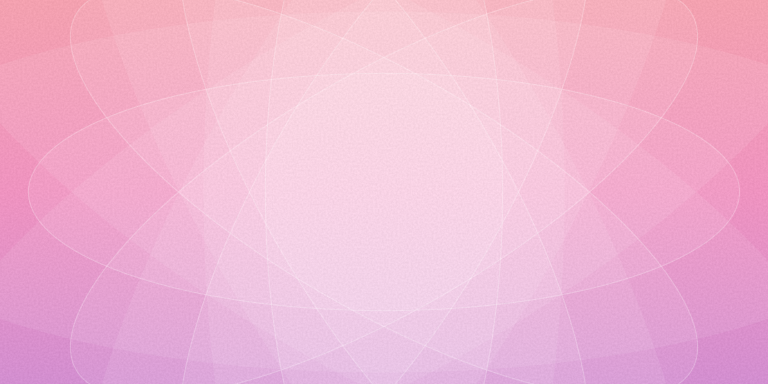
This background is drawn by a WebGL 2 fragment shader. Its source:

```glsl
#version 300 es
precision highp float;

uniform vec2 u_resolution;
out vec4 fragColor;

const float PI = 3.14159265;
const int PETALS = 6;
const vec2 INNER_RADII = vec2(0.926, 0.309);
const vec2 OUTER_RADII = vec2(1.406, 0.470);
const vec3 LILAC = vec3(0.81, 0.52, 0.80);
const vec3 PINK = vec3(0.93, 0.54, 0.73);
const vec3 CORAL = vec3(0.95, 0.60, 0.66);

vec2 rotate(vec2 p, float angle) {
    float c = cos(angle), s = sin(angle);
    return vec2(c * p.x + s * p.y, c * p.y - s * p.x);
}

// Approximate signed distance, accurate near the rim
float ellipseDistance(vec2 p, vec2 radii) {
    float k = length(p / radii);
    float slope = length(p / (radii * radii));
    return k * (k - 1.0) / max(slope, 1e-4);
}

float coverage(float distance, float pixel) {
    return clamp(0.5 - distance / pixel, 0.0, 1.0);
}

vec2 hashGradient(vec2 cell) {
    vec3 q = fract(cell.xyx * vec3(0.1031, 0.1030, 0.0973));
    q += dot(q, q.yzx + 33.33);
    float angle = 2.0 * PI * fract((q.x + q.y) * q.z);
    return vec2(cos(angle), sin(angle));
}

float gradientNoise(vec2 p) {
    vec2 i = floor(p), f = fract(p);
    vec2 u = f * f * f * (f * (f * 6.0 - 15.0) + 10.0);
    vec2 e = vec2(0.0, 1.0);
    float a = dot(hashGradient(i), f);
    float b = dot(hashGradient(i + e.yx), f - e.yx);
    float c = dot(hashGradient(i + e.xy), f - e.xy);
    float d = dot(hashGradient(i + e.yy), f - e.yy);
    return mix(mix(a, b, u.x), mix(c, d, u.x), u.y);
}

vec3 backdrop(float height) {
    vec3 lower = mix(LILAC, PINK, clamp(height * 2.0, 0.0, 1.0));
    return mix(lower, CORAL, clamp(height * 2.0 - 1.0, 0.0, 1.0));
}

// Translucent white ellipses, evenly turned about the centre
vec3 addRosette(vec3 color, vec2 p, vec2 radii, float fill, float rim, float pixel) {
    const float halfWidth = 0.0014;
    for (int i = 0; i < PETALS; i++) {
        float d = ellipseDistance(rotate(p, float(i) * PI / float(PETALS)), radii);
        color = mix(color, vec3(1.0), fill * coverage(d, pixel));
        color = mix(color, vec3(1.0), rim * coverage(abs(d) - halfWidth, pixel));
    }
    return color;
}

void main() {
    float pixel = 1.0 / u_resolution.y;
    vec2 p = (gl_FragCoord.xy - 0.5 * u_resolution) * pixel;

    vec3 color = backdrop(p.y + 0.5);
    color = addRosette(color, p, OUTER_RADII, 0.08, 0.0, pixel);
    color = addRosette(color, p, INNER_RADII, 0.075, 0.24, pixel);

    // Fine paper grain
    float grain = gradientNoise(p * 171.0) + 0.6 * gradientNoise(p * 307.0 + 19.7);
    color += 0.03 * grain;

    fragColor = vec4(clamp(color, 0.0, 1.0), 1.0);
}
```
